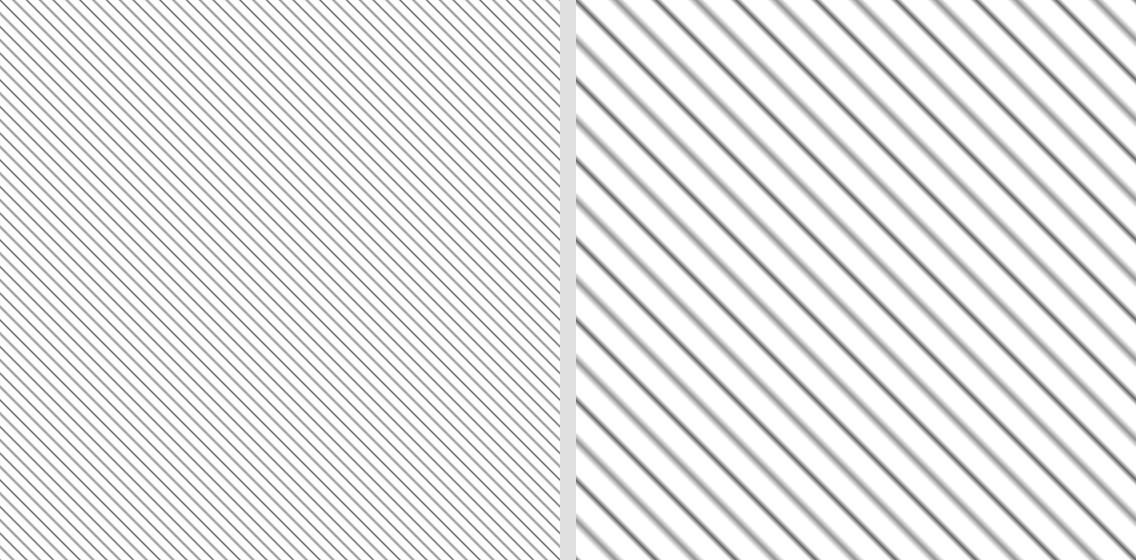
Left: the whole. Right: its middle third, enlarged.
Write a WebGL 1 fragment shader that draws this pattern.

```glsl
precision highp float;
// Fine grey diagonal pinstripes on white, alternating crisp and soft lines.

uniform vec2 u_resolution;

const float REPEATS = 42.0;           // lines along each side, even so that the alternation wraps
const float LINE_INK = 0.095;         // darkness summed over one repeat
const float CRISP_HALF_WIDTH = 0.16;  // in repeats
const float SOFT_HALF_WIDTH = 0.225;
const vec3 PAPER = vec3(1.0);
const vec3 INK = vec3(0.0);

// Soft-edged line whose total ink does not depend on its width.
float lineProfile(float distanceToLine, float halfWidth, float ink) {
    float peak = ink / halfWidth;
    return peak * max(1.0 - distanceToLine / halfWidth, 0.0);
}

// Falling diagonals; even lines are crisp and odd ones soft.
float pinstripes(vec2 uv, float repeats, float pixel) {
    float phase = (uv.x + uv.y) * repeats;
    float index = floor(phase + 0.5);
    float isSoft = mod(index, 2.0);
    float halfWidth = mix(CRISP_HALF_WIDTH, SOFT_HALF_WIDTH, isSoft);
    return lineProfile(abs(phase - index), max(halfWidth, pixel * repeats), LINE_INK);
}

void main() {
    vec2 uv = gl_FragCoord.xy / u_resolution;
    float pixel = 1.0 / min(u_resolution.x, u_resolution.y);
    float darkness = pinstripes(uv, REPEATS, pixel);
    gl_FragColor = vec4(mix(PAPER, INK, darkness), 1.0);
}
```
